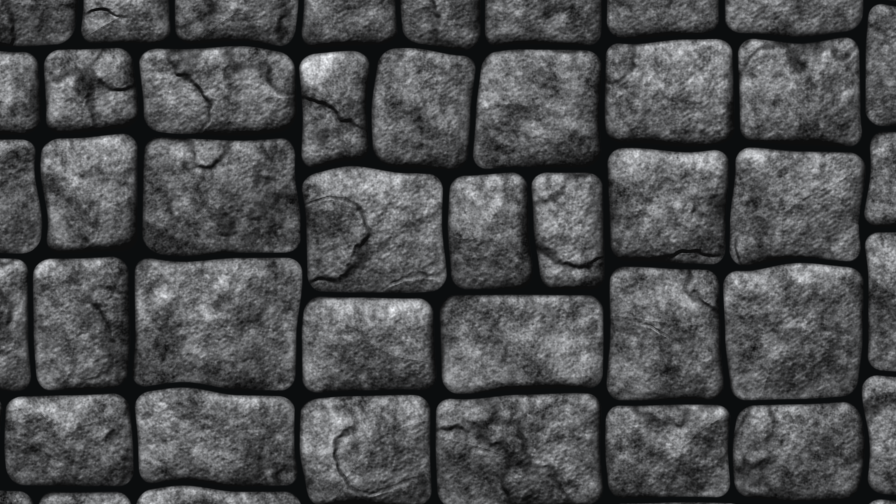
A Shadertoy shader for this texture:

```glsl
// Wall of rough grey stone blocks with chiselled faces and dark joints.

const float BAND_WIDTH = 0.62;
const float COURSE_HEIGHT = 0.46;
const float JOINT = 0.0035;
const float CORNER = 0.034;
const vec3 STONE_TINT = vec3(0.99, 1.0, 1.015);
const vec3 JOINT_COLOR = vec3(0.045, 0.051, 0.056);
const vec3 LIGHT = vec3(-0.25, 0.62, 0.8);

struct Stone {
    float depth;   // distance inward from the outline
    float height;  // relief above the joint
    float crack;   // crack coverage
    float upward;  // -1 at the bottom, 1 at the top
    float seed;
};

float hash(vec2 p) {
    return fract(sin(dot(p, vec2(127.1, 311.7))) * 43758.5453);
}

float noise(vec2 p) {
    vec2 i = floor(p), f = fract(p);
    f = f * f * (3.0 - 2.0 * f);
    return mix(mix(hash(i), hash(i + vec2(1, 0)), f.x),
               mix(hash(i + vec2(0, 1)), hash(i + vec2(1, 1)), f.x), f.y);
}

float fbm(vec2 p, float gain) {
    float sum = 0.0, weight = 1.0, total = 0.0;
    for (int i = 0; i < 5; i++) {
        sum += weight * noise(p);
        total += weight;
        weight *= gain;
        p = mat2(1.6, 1.2, -1.2, 1.6) * p + 7.3;
    }
    return sum / total;
}

// Position of the i-th jittered dividing line
float divider(float i, float seed, float jitter) {
    return i + jitter * (hash(vec2(i, seed)) - 0.5);
}

// Lower and upper dividing line around x
vec2 span(float x, float seed, float jitter) {
    float i = floor(x);
    if (x < divider(i, seed, jitter)) i -= 1.0;
    else if (x >= divider(i + 1.0, seed, jitter)) i += 1.0;
    return vec2(divider(i, seed, jitter), divider(i + 1.0, seed, jitter));
}

// Rectangle (lo, hi) of the block around p, by repeated random splitting
vec4 blockBounds(vec2 p) {
    vec2 xs = span(p.x / BAND_WIDTH, 3.0, 0.35) * BAND_WIDTH;
    float shift = hash(vec2(xs.x, 5.0));
    vec2 ys = (span(p.y / COURSE_HEIGHT + shift, xs.x, 0.2) - shift) * COURSE_HEIGHT;
    vec2 lo = vec2(xs.x, ys.x), hi = vec2(xs.y, ys.y);
    for (int i = 0; i < 5; i++) {
        vec2 size = hi - lo, key = lo + 1.7 * hi;
        bool tall = size.y > 0.29;
        bool wide = size.x > 0.29 + 0.17 * hash(key);
        if (!tall && !wide) break;
        vec2 cut = mix(lo, hi, mix(0.41, 0.59, hash(key + 4.0)));
        if (tall && (!wide || hash(key + 9.0) < 0.7)) {
            if (p.y < cut.y) hi.y = cut.y; else lo.y = cut.y;
        } else {
            if (p.x < cut.x) hi.x = cut.x; else lo.x = cut.x;
        }
    }
    return vec4(lo, hi);
}

// Lowest of several tilted planes gives a chiselled face
float chiselled(vec2 q, float seed) {
    float face = 0.012;
    for (float k = 0.0; k < 5.0; k++) {
        float angle = 6.2832 * hash(vec2(seed, k));
        float slope = mix(0.08, 0.3, hash(vec2(k, seed + 2.0)));
        face = min(face, 0.014 + slope * dot(q, vec2(cos(angle), sin(angle))));
    }
    return face;
}

Stone stoneAt(vec2 p) {
    vec2 wobble = vec2(noise(p * 9.0), noise(p * 9.0 + 31.0)) - 0.5;
    vec2 w = p + 0.02 * wobble;
    vec4 bounds = blockBounds(w);
    vec2 extent = 0.5 * (bounds.zw - bounds.xy);
    vec2 q = w - 0.5 * (bounds.xy + bounds.zw);
    Stone s;
    s.seed = hash(bounds.xy + bounds.zw);
    s.upward = q.y / extent.y;
    q.x += q.y * 0.06 * (s.seed - 0.5);
    vec2 corner = abs(q) - extent + JOINT + CORNER;
    s.depth = CORNER - length(max(corner, 0.0)) - min(max(corner.x, corner.y), 0.0);

    // Ledges and cracks follow one contour of a noise field
    vec2 g = p + 40.0 * s.seed;
    float contour = fbm(g * 5.5, 0.4) - 0.5;
    float broken = smoothstep(0.36, 0.56, noise(g * 5.0 + 17.0));
    s.crack = broken * exp(-contour * contour * 3000.0);
    float ledge = broken * smoothstep(-0.035, 0.035, contour);

    float inside = max(s.depth, 0.0);
    float bevel = 1.0 - exp(-inside / 0.011);
    float relief = chiselled(q + 0.04 * wobble, s.seed) + 0.008 * ledge
                 - 0.004 * s.crack + 0.026 * (fbm(g * 13.0, 0.58) - 0.5);
    s.height = bevel * (0.019 + relief);
    return s;
}

void mainImage(out vec4 fragColor, in vec2 fragCoord) {
    vec2 p = fragCoord / iResolution.y + vec2(0.08, 0.0);
    float pixel = 1.0 / iResolution.y;

    // Relief lighting
    float e = 0.002;
    Stone s = stoneAt(p);
    vec2 slope = vec2(stoneAt(p + vec2(e, 0)).height, stoneAt(p + vec2(0, e)).height) - s.height;
    vec3 normal = normalize(vec3(-slope / e, 1.0));
    float diffuse = max(dot(normal, normalize(LIGHT)), 0.0);

    // Mottled mineral surface with pale blotches
    vec2 grain = p + 4.0 * s.seed;
    float mottle = fbm(grain * 19.0, 0.9) - 0.5;
    float blotch = smoothstep(0.46, 0.56, fbm(grain * 12.0 + 9.0, 0.75)) - 0.5;
    float albedo = 0.435 + 0.95 * mottle + 0.08 * blotch + 0.05 * (s.seed - 0.5);
    albedo *= 1.0 - 0.45 * s.crack;

    // Shade falls off toward the joints and the underside
    float shade = (0.12 + 1.02 * diffuse) * (1.0 + 0.12 * s.upward);
    shade *= mix(0.5, 1.0, smoothstep(0.0, 0.011, s.depth));
    vec3 color = STONE_TINT * max(albedo * shade, 0.05);

    float cover = smoothstep(0.0, 2.0 * pixel, s.depth);
    fragColor = vec4(mix(JOINT_COLOR, color, cover), 1.0);
}
```
